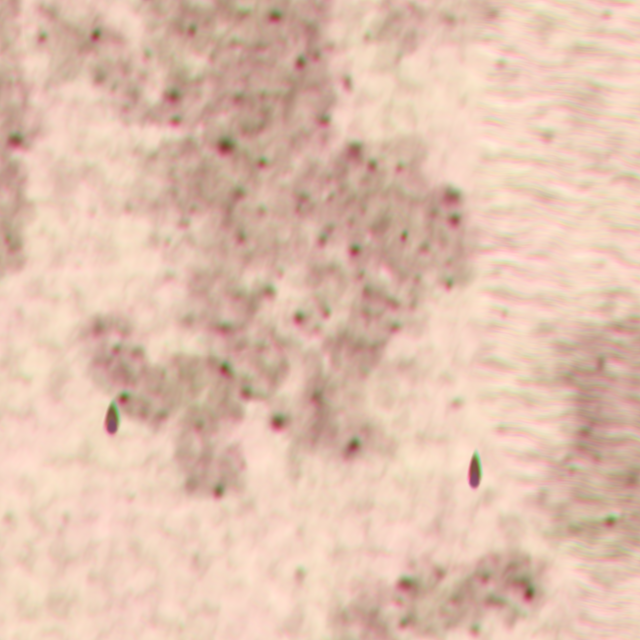
A three.js fragment shader for this texture:

```glsl
// Weathered cream and pink stone with tan stains, dark pits and colour-fringed grain.
varying vec2 vUv;

const vec3 CREAM = vec3(0.952, 0.832, 0.755);
const vec3 STAIN_ABSORPTION = vec3(0.17, 0.19, 0.18);
const vec3 MAUVE = vec3(0.50, 0.28, 0.42);
const vec2 FRINGE_DIRECTION = vec2(0.0018, 0.0043);

vec2 hash2(vec2 p) {
  vec2 q = vec2(dot(p, vec2(127.1, 311.7)), dot(p, vec2(269.5, 183.3)));
  return fract(sin(q) * 43758.545);
}

float gradientDot(vec2 cell, vec2 corner, vec2 f) {
  return dot(hash2(cell + corner) * 2.0 - 1.0, f - corner);
}

// Gradient noise, roughly -0.7 to 0.7
float noise(vec2 p) {
  vec2 i = floor(p);
  vec2 f = p - i;
  vec2 u = f * f * f * (f * (f * 6.0 - 15.0) + 10.0);
  float low = mix(gradientDot(i, vec2(0.0), f), gradientDot(i, vec2(1.0, 0.0), f), u.x);
  float high = mix(gradientDot(i, vec2(0.0, 1.0), f), gradientDot(i, vec2(1.0), f), u.x);
  return mix(low, high, u.y);
}

float fbm(vec2 p) {
  return noise(p) + 0.55 * noise(p * 2.03 + 17.0) + 0.3 * noise(p * 4.1 + 41.0);
}

// Soft hill around the line from a to b
float ridge(vec2 p, vec2 a, vec2 b, float radius) {
  vec2 along = b - a;
  float t = clamp(dot(p - a, along) / dot(along, along), 0.0, 1.0);
  float r = length(p - a - along * t) / radius;
  return exp(-r * r);
}

// Broad tan stains, cut ragged by noise
float stains(vec2 p) {
  float s = ridge(p, vec2(0.36, 1.0), vec2(0.38, 0.72), 0.16);
  s = max(s, ridge(p, vec2(0.40, 0.76), vec2(0.64, 0.63), 0.11));
  s = max(s, 0.8 * ridge(p, vec2(0.37, 0.60), vec2(0.36, 0.50), 0.09));
  s = max(s, 0.7 * ridge(p, vec2(0.55, 0.58), vec2(0.50, 0.36), 0.12));
  s = max(s, 0.95 * ridge(p, vec2(0.18, 0.46), vec2(0.21, 0.39), 0.05));
  s = max(s, 0.95 * ridge(p, vec2(0.24, 0.39), vec2(0.42, 0.42), 0.05));
  s = max(s, ridge(p, vec2(0.33, 0.36), vec2(0.33, 0.27), 0.055));
  s = max(s, 0.85 * ridge(p, vec2(0.98, 0.42), vec2(0.95, 0.22), 0.13));
  s = max(s, 0.75 * ridge(p, vec2(0.55, 0.03), vec2(0.82, 0.09), 0.07));
  s = max(s, 0.9 * ridge(p, vec2(0.0, 1.0), vec2(0.0, 0.6), 0.045));
  s = max(s, 0.7 * ridge(p, vec2(0.08, 0.96), vec2(0.25, 0.84), 0.07));
  s = max(s, 0.6 * ridge(p, vec2(0.58, 0.96), vec2(0.72, 0.97), 0.08));
  return smoothstep(0.2, 0.72, s + 0.42 * fbm(p * 11.0 + 9.0));
}

// Scattered soft pits, one candidate per grid cell
float pits(vec2 p, float cells, float radius, float chance, float seed) {
  vec2 home = floor(p * cells);
  float depth = 0.0;
  for (int y = -1; y <= 1; y++) {
    for (int x = -1; x <= 1; x++) {
      vec2 cell = home + vec2(float(x), float(y));
      vec2 jitter = hash2(cell + seed);
      vec2 traits = hash2(cell + seed + 71.0);
      vec2 d = p - (cell + 0.15 + 0.7 * jitter) / cells;
      d.x *= mix(0.7, 1.35, jitter.y);
      float size = radius * mix(0.65, 1.2, traits.y);
      float present = smoothstep(-0.1, 0.1, chance - traits.x);
      depth += present * exp(-dot(d, d) / (size * size)) * mix(0.4, 1.0, jitter.x);
    }
  }
  return depth;
}

// Area at the right where the grain is drawn out sideways
float streakZone(vec2 p) {
  float edge = 0.74 + 0.15 * (1.0 - smoothstep(0.05, 0.4, p.y));
  return smoothstep(-0.015, 0.03, p.x - edge + 0.02 * noise(p * 12.0));
}

float grain(vec2 p, float stain, float streak) {
  vec2 q = p + 0.008 * vec2(noise(p * 35.0), noise(p * 35.0 + 13.0));
  float mottle = fbm(q * 27.0) * mix(0.78, 1.05, stain);
  vec2 drawn = vec2(p.x, p.y + 0.12 * p.x + 0.012 * noise(p * 15.0));
  float streaks = fbm(drawn * vec2(17.0, 56.0) + 7.0) * 1.15;
  return mix(mottle, streaks, streak);
}

// Notch that narrows to a point at its top
float notch(vec2 p, vec2 center, vec2 radius) {
  vec2 d = (p - center) / radius;
  d.x *= 1.0 + 0.55 * clamp(d.y + 0.4, 0.0, 1.5);
  return 1.0 - smoothstep(0.5, 1.25, length(d));
}

// Total darkness: zero is clean stone, one is a full tan stain
float darkness(vec2 p, float stain, float streak) {
  float d = stain * 0.9 + grain(p, stain, streak) + 0.42 * fbm(p * 6.0 + 23.0);
  float rich = stain * (1.0 - 0.7 * streak);
  d += 1.9 * pits(p, 25.0, 0.0095, 0.01 + 0.17 * rich, 3.0);
  d += 0.8 * pits(p, 38.0, 0.009, 0.04 + 0.22 * rich, 19.0);
  d -= 0.8 * pits(p, 31.0, 0.009, 0.13 * rich - 0.03, 47.0);
  d += 2.5 * notch(p, vec2(0.175, 0.346), vec2(0.014, 0.024));
  return d + 2.8 * notch(p, vec2(0.742, 0.266), vec2(0.012, 0.028));
}

void main() {
  float stain = stains(vUv);
  float streak = streakZone(vUv);

  // Each channel is displaced a little, leaving green above and mauve below
  vec3 shade = vec3(
    darkness(vUv - FRINGE_DIRECTION, stain, streak),
    darkness(vUv + FRINGE_DIRECTION * 0.8, stain, streak),
    darkness(vUv - FRINGE_DIRECTION * 0.2, stain, streak));

  // Soft shoulder keeps the pale stone from burning out
  shade = mix(shade * 0.55, shade, smoothstep(-0.1, 0.1, shade));
  float tint = noise(vUv * 9.0 + 63.0);
  vec3 color = CREAM - STAIN_ABSORPTION * shade + tint * vec3(-0.01, 0.045, -0.015);
  float core = notch(vUv, vec2(0.175, 0.334), vec2(0.009, 0.012));
  core = max(core, notch(vUv, vec2(0.741, 0.25), vec2(0.009, 0.013)));
  color = mix(color, MAUVE, core * 0.8);
  gl_FragColor = vec4(clamp(color, 0.06, 1.0), 1.0);
}
```
